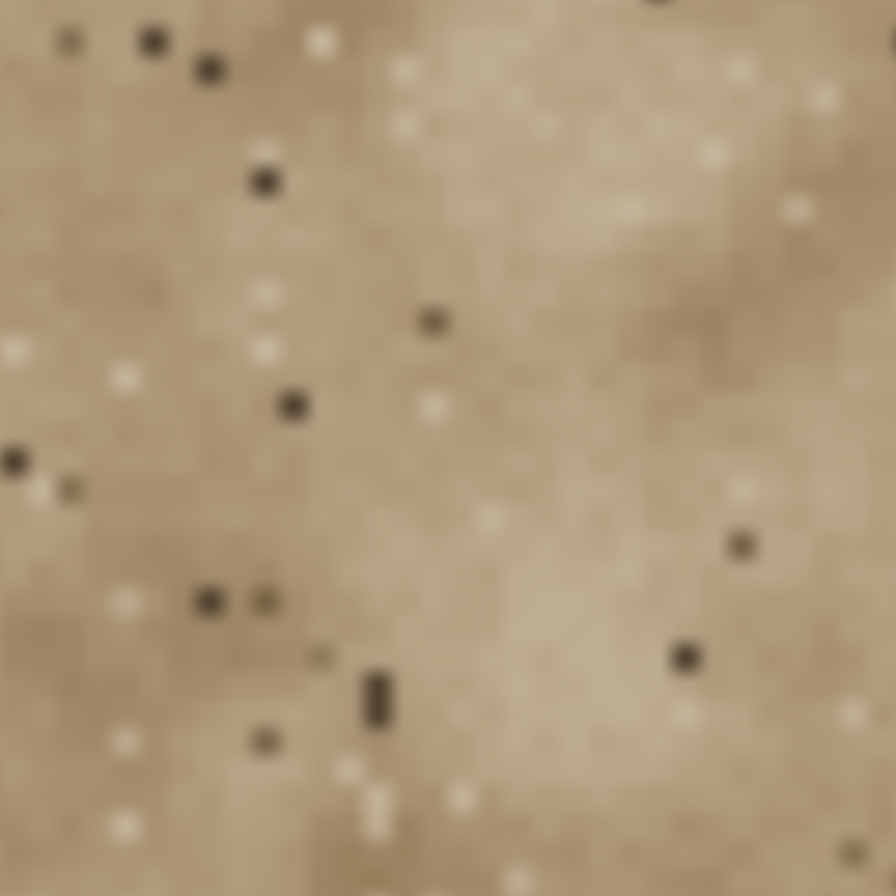
Give the GLSL for this texture, as a WebGL 1 fragment shader.

```glsl
precision highp float;

uniform vec2 u_resolution;

float hash(vec2 p) {
  vec3 q = fract(vec3(p.xyx) * 0.1031);
  q += dot(q, q.yzx + 33.33);
  return fract((q.x + q.y) * q.z);
}

float valueNoise(vec2 p) {
  vec2 cell = floor(p);
  vec2 f = fract(p);
  f = f * f * (3.0 - 2.0 * f);
  float low = mix(hash(cell), hash(cell + vec2(1.0, 0.0)), f.x);
  float high = mix(hash(cell + vec2(0.0, 1.0)), hash(cell + 1.0), f.x);
  return mix(low, high, f.y);
}

// Broad diagonal drifts, softer blotches and fine grain
float sandTone(vec2 cell) {
  vec2 p = (cell + 0.5) / 32.0;
  vec2 drift = vec2(p.x + p.y, p.y - p.x) * 0.707;
  float bands = valueNoise(drift * vec2(2.6, 5.2) + vec2(17.3, 41.6)) - 0.5;
  float blotches = valueNoise(p * 8.0 + 63.7) - 0.5;
  float grain = hash(cell + 211.0) - 0.5;
  return 0.5 + 0.85 * bands + 0.42 * blotches + 0.24 * grain;
}

vec3 grainColor(vec2 cell) {
  vec3 darkSand = vec3(0.60, 0.50, 0.365);
  vec3 lightSand = vec3(0.75, 0.68, 0.565);
  vec3 color = mix(darkSand, lightSand, clamp(sandTone(cell), -0.05, 1.0));

  // Rare dark, brown and pale specks
  float kind = hash(cell + 507.0);
  float strength = hash(cell + 823.0);
  if (kind < 0.006) {
    color = vec3(0.32, 0.26, 0.19);
  } else if (kind < 0.014) {
    color = mix(color, vec3(0.42, 0.34, 0.23), 0.4 + 0.5 * strength);
  } else if (kind > 0.967) {
    color = mix(color, vec3(0.78, 0.715, 0.615), 0.6 + 0.4 * strength);
  }
  return color;
}

void main() {
  vec2 uv = gl_FragCoord.xy / min(u_resolution.x, u_resolution.y);

  // Blend the four nearest grains
  vec2 p = uv * 32.0 - 0.5;
  vec2 cell = floor(p);
  vec2 f = smoothstep(0.0, 1.0, fract(p));
  vec3 bottom = mix(grainColor(cell), grainColor(cell + vec2(1.0, 0.0)), f.x);
  vec3 top = mix(grainColor(cell + vec2(0.0, 1.0)), grainColor(cell + 1.0), f.x);

  gl_FragColor = vec4(mix(bottom, top, f.y), 1.0);
}
```
